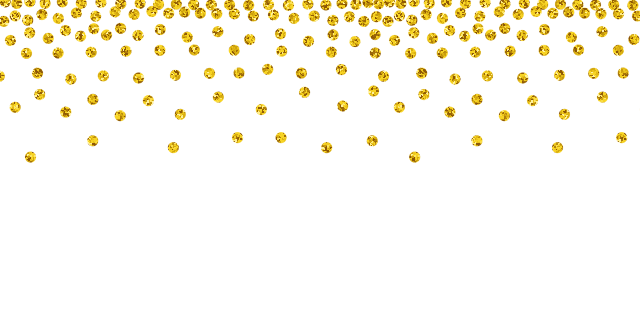
Give the GLSL for this background, as a Shadertoy shader.

```glsl
const float TAU = 6.28319;
const float UNITS = 384.0;      // layout units per canvas height
const float PERIOD = 461.0;     // width of the repeating confetti tile
const float DOT_RADIUS = 6.6;
const float FLAKE_SIZE = 2.1;
const int ROWS = 7;

const vec3 PAPER = vec3(1.0);
const vec3 BRONZE = vec3(0.55, 0.34, 0.02);
const vec3 GOLD = vec3(0.84, 0.67, 0.06);
const vec3 YELLOW = vec3(0.97, 0.83, 0.14);
const vec3 SPARKLE = vec3(1.0, 0.95, 0.62);

// Per row, from the lowest to the top: dot count, starting x
const vec2 ROW_SPAN[ROWS] = vec2[ROWS](
    vec2(7, 62), vec2(12, 5), vec2(11, -4), vec2(10, 18),
    vec2(18, -7), vec2(23, 23), vec2(23, 12));

// Sideways drift: wide wave amplitude and peak, short wave amplitude and peak
const vec4 ROW_DRIFT[ROWS] = vec4[ROWS](
    vec4(23, 3.3, 7, 2.4), vec4(20, 10.8, 4, 3.7), vec4(7, 3, 5, 0.5),
    vec4(15, 9.6, 4, 3.6), vec4(27, 17, 6, 4.2), vec4(10, 17, 7, 7.5),
    vec4(15, 16.5, 6, 7.8));

// Depth below the top, zigzag amplitude, swell amplitude, swell peak
const vec4 ROW_DEPTH[ROWS] = vec4[ROWS](
    vec4(173, 9, 6.5, 0), vec4(124, 9, 6, 4.5), vec4(89, 3, 4, 3),
    vec4(62, 0, 2, 0), vec4(42, 4, 4, 15.5), vec4(19, -3, 4, 20.5),
    vec4(4.5, -1, 1.5, 14));

vec2 hash2(vec2 p) {
    vec3 q = fract(p.xyx * vec3(0.1031, 0.1030, 0.0973));
    q += dot(q, q.yzx + 33.33);
    return fract((q.xx + q.yz) * q.zy);
}

// Centre of one dot, as layered sines along its row
vec2 dotCentre(int row, float i) {
    vec2 span = ROW_SPAN[row];
    vec4 drift = ROW_DRIFT[row];
    vec4 depth = ROW_DEPTH[row];
    float turn = TAU / span.x;
    float x = span.y + i * PERIOD / span.x
            + drift.x * cos(turn * (i - drift.y))
            + drift.z * cos(2.0 * turn * (i - drift.w));
    float y = depth.x
            + depth.y * cos(floor(span.x * 0.5) * turn * i)
            + depth.z * cos(turn * (i - depth.w));
    return vec2(x, y);
}

// Random value of the nearest cellular flake
float flakeShade(vec2 p) {
    vec2 cell = floor(p);
    float nearest = 9.0;
    float shade = 0.0;
    for (int y = -1; y <= 1; y++) {
        for (int x = -1; x <= 1; x++) {
            vec2 id = cell + vec2(x, y);
            vec2 offset = id + hash2(id) - p;
            float dist = dot(offset, offset);
            if (dist < nearest) {
                nearest = dist;
                shade = hash2(id + 71.0).x;
            }
        }
    }
    return shade;
}

vec3 glitter(vec2 p) {
    float shade = flakeShade(p / FLAKE_SIZE);
    vec3 colour = mix(BRONZE, GOLD, smoothstep(0.05, 0.4, shade));
    colour = mix(colour, YELLOW, smoothstep(0.4, 0.75, shade));
    return mix(colour, SPARKLE, smoothstep(0.86, 0.98, shade));
}

void mainImage(out vec4 fragColor, in vec2 fragCoord) {
    float pixel = UNITS / iResolution.y;
    vec2 p = vec2(fragCoord.x, iResolution.y - fragCoord.y) * pixel;

    // Nearest dot, wrapped across the tile
    float nearest = PERIOD;
    vec2 local = vec2(0.0);
    vec2 seed = vec2(0.0);
    for (int row = 0; row < ROWS; row++) {
        int count = int(ROW_SPAN[row].x);
        for (int i = 0; i < count; i++) {
            vec2 d = p - dotCentre(row, float(i));
            d.x = mod(d.x + 0.5 * PERIOD, PERIOD) - 0.5 * PERIOD;
            float dist = length(d);
            if (dist < nearest) {
                nearest = dist;
                local = d;
                seed = vec2(i, row) * 37.0 + 50.0;
            }
        }
    }

    // Gold foil with a smooth rim
    float coverage = 1.0 - smoothstep(-0.7 * pixel, 0.7 * pixel, nearest - DOT_RADIUS);
    vec3 colour = mix(PAPER, glitter(local + seed), coverage);
    fragColor = vec4(colour, 1.0);
}
```
